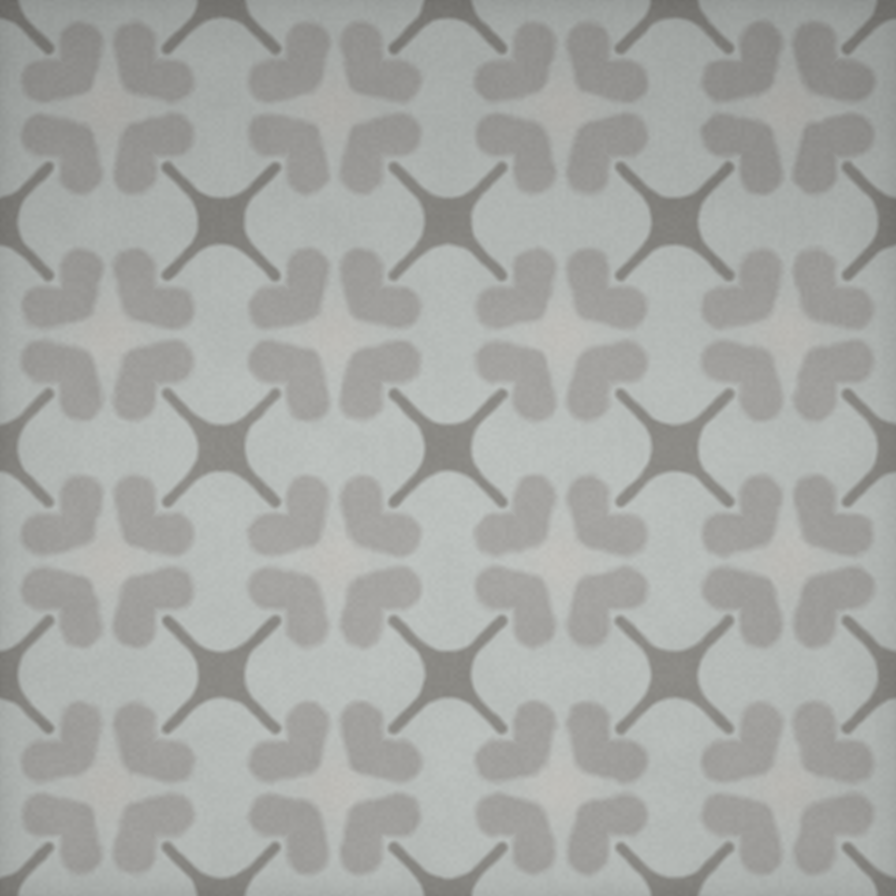
Reproduce this pattern procedurally as a Shadertoy shader.

```glsl
const float PERIOD = 0.253;           // repeat size, as a share of the canvas
const vec3 GLAZE = vec3(0.722, 0.740, 0.728);
const vec3 STAR_GLOW = vec3(0.755, 0.745, 0.725);
const vec3 PETAL = vec3(0.635, 0.632, 0.620);
const vec3 CROSS = vec3(0.545, 0.540, 0.522);

// Shape sizes, in units of one repeat
const vec2 LOBE = vec2(0.118, 0.286);
const vec2 ELBOW = vec2(0.137, 0.137);
const float LOBE_RADIUS = 0.095;
const float ELBOW_RADIUS = 0.077;
const float ARM_REACH = 0.238;
const float ARM_HALF_WIDTH = 0.024;
const float WAIST = 0.103;
const float PETAL_SOFTNESS = 0.022;
const float CROSS_SOFTNESS = 0.015;

const float WOBBLE = 0.006;
const float GRAIN = 0.022;
const float MOTTLE = 0.016;
const float REPEAT_VARIATION = 0.016;

float hash(vec2 p) {
    return fract(sin(dot(p, vec2(127.1, 311.7))) * 43758.5453);
}

float valueNoise(vec2 p) {
    vec2 i = floor(p), f = fract(p);
    f = f * f * (3.0 - 2.0 * f);
    return mix(mix(hash(i), hash(i + vec2(1, 0)), f.x),
               mix(hash(i + vec2(0, 1)), hash(i + vec2(1, 1)), f.x), f.y);
}

// Four heart-shaped petals, each two tapered lobes joined at an elbow
float flowerDistance(vec2 p) {
    p = abs(p);
    if (p.x > p.y) p = p.yx;
    vec2 axis = LOBE - ELBOW;
    float t = clamp(dot(p - ELBOW, axis) / dot(axis, axis), 0.0, 1.0);
    return length(p - ELBOW - axis * t) - mix(ELBOW_RADIUS, LOBE_RADIUS, t);
}

// Diagonal arms with round tips, blended into the waist by tangent arcs
float crossDistance(vec2 p) {
    p = abs(p);
    if (p.y > p.x) p = p.yx;
    float arcCentre = (WAIST - ARM_HALF_WIDTH) / (1.0 - sqrt(0.5));
    if (p.x + p.y < arcCentre)
        return arcCentre - WAIST - length(p - vec2(arcCentre, 0.0));
    float along = min(0.5 * (p.x + p.y), ARM_REACH);
    return length(p - along) - ARM_HALF_WIDTH;
}

float coverage(float d, float softness) {
    return 1.0 - smoothstep(-softness, softness, d);
}

// Uneven light: dimmer towards the top, the sides and the rim
float lighting(vec2 uv) {
    vec2 c = uv - 0.5;
    float light = 1.015 - 0.10 * smoothstep(0.45, 1.05, uv.y);
    light -= 0.22 * c.x * c.x + 0.12 * c.y * c.y;
    vec2 rim = min(uv, 1.0 - uv);
    return light - 0.06 * exp(-60.0 * min(rim.x, rim.y));
}

void mainImage(out vec4 fragColor, in vec2 fragCoord) {
    vec2 uv = fragCoord / iResolution.xy;
    vec2 p = (uv - 0.5) / PERIOD;
    float pixel = 1.0 / (PERIOD * min(iResolution.x, iResolution.y));

    // Flowers sit at cell centres, crosses at cell corners
    vec2 flowerId = floor(p);
    vec2 crossId = floor(p + 0.5);
    vec2 flowerPos = p - flowerId - 0.5;
    vec2 crossPos = p - crossId;

    float wobble = WOBBLE * (valueNoise(p * 22.0) - 0.5) * 2.0;
    float petals = coverage(flowerDistance(flowerPos) + wobble, max(PETAL_SOFTNESS, pixel));
    float cross = coverage(crossDistance(crossPos) + wobble * 0.5, max(CROSS_SOFTNESS, pixel));

    // Glaze, warmer in the star between the petals
    vec3 color = mix(GLAZE, STAR_GLOW, 0.8 * exp(-45.0 * dot(flowerPos, flowerPos)));
    vec3 petalColor = PETAL + REPEAT_VARIATION * (hash(flowerId + 7.0) - 0.5);
    vec3 crossColor = CROSS + REPEAT_VARIATION * (hash(crossId + 31.0) - 0.5);
    color = mix(color, petalColor, petals);
    color = mix(color, crossColor, cross);

    // Light, soft mottling and fine grain
    color *= lighting(uv);
    color += MOTTLE * (valueNoise(uv * 28.0) - 0.5);
    color += GRAIN * (valueNoise(uv * 240.0) - 0.5);
    fragColor = vec4(color, 1.0);
}
```
